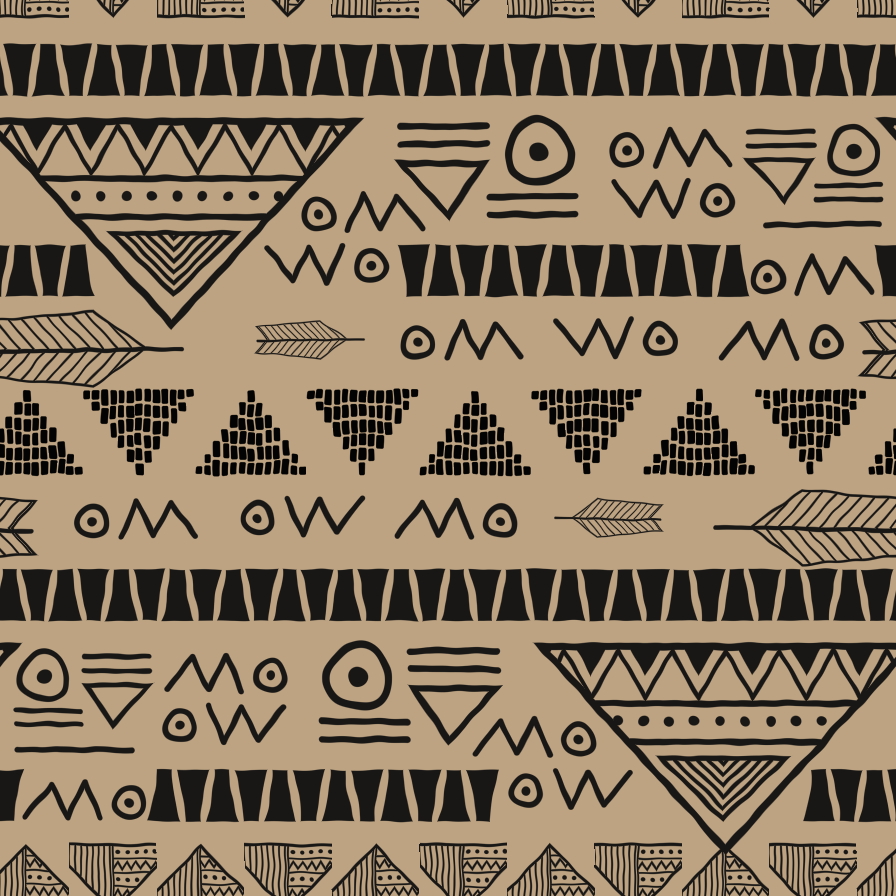
A Shadertoy shader for this pattern:

```glsl
// Seamless hand-inked tribal bands: triangles, feathers, rings and zigzags on tan.
const float TILE = 768.0;        // design units per canvas height
const vec3 PAPER = vec3(0.74, 0.64, 0.51);
const vec3 INK = vec3(0.095, 0.09, 0.085);
const vec3 DASH_INK = vec3(0.01);
const float PEN = 2.4;           // half width of a glyph stroke
const float WOBBLE = 1.7;        // hand tremor
const float TOOTH = 48.0;        // trapezoid pitch
const float DASH = 7.4;          // dash column pitch

float hash(vec2 p) { return fract(sin(dot(p, vec2(127.1, 311.7))) * 43758.5); }

float gradDot(vec2 cell, vec2 f) {
  float a = 6.2832 * hash(cell);
  return dot(vec2(cos(a), sin(a)), f);
}

float gradientNoise(vec2 p) {
  vec2 i = floor(p), f = p - i, u = f * f * (3.0 - 2.0 * f), e = vec2(1, 0);
  return mix(mix(gradDot(i, f), gradDot(i + e, f - e), u.x),
             mix(gradDot(i + e.yx, f - e.yx), gradDot(i + 1.0, f - 1.0), u.x), u.y);
}

// Offset from (x, y), wrapped across the tile
vec2 at(vec2 p, float x, float y) {
  vec2 d = p - vec2(x, y);
  return d - vec2(TILE * round(d.x / TILE), 0);
}

float segment(vec2 p, vec2 a, vec2 b) {
  vec2 d = b - a;
  return length(p - a - d * clamp(dot(p - a, d) / dot(d, d), 0.0, 1.0));
}

// Triangle hanging from y = 0, apex at y = h
float wedge(vec2 p, float w, float h) {
  return max(-p.y, (abs(p.x) - w * (1.0 - p.y / h)) * h / length(vec2(w, h)));
}

float ring(vec2 p, float r, float pen) {
  float l = length(p), rim = r * (1.0 + 0.06 * sin(3.0 * atan(p.y, p.x + 1e-4) + 0.6));
  return min(abs(l - rim) - pen, l - 0.32 * r);
}

float zigzag(vec2 p) {
  vec2 v[5] = vec2[5](vec2(-32, 15), vec2(-19, -16), vec2(-4, 14), vec2(10, -14), vec2(32, 14));
  float d = 1e3;
  for (int i = 0; i < 4; i++) d = min(d, segment(p, v[i], v[i + 1]));
  return d - PEN;
}

// Ring at g.xy with a zigzag on side g.z, inverted if g.w < 0
float glyphPair(vec2 p, vec4 g) {
  vec2 q = at(p, g.x, g.y);
  return min(ring(q, 12.4, PEN), zigzag((q - vec2(57.0 * g.z, -2)) * g.zw));
}

// Interlocked trapezoids, alternately wide at top and bottom
float teeth(vec2 q, float pitch, float count) {
  float t = clamp(q.y / 44.0, 0.0, 1.0), flare = 1.2 * pow(abs(2.0 * t - 1.0), 4.0);
  float a = abs(mod(q.x - 13.0 + pitch * 0.5, pitch) - pitch * 0.5);
  float d = min(a - mix(12.7, 5.0, t), pitch * 0.5 - a - mix(5.0, 12.7, t)) - flare;
  float x = q.x + 2.7 - 7.5 * t;
  return max(max(d, abs(q.y - 22.0) - 22.0), max(-x, x - count * pitch));
}

// Lines over a small triangle, ring over lines
float totem(vec2 q) {
  float d = abs(wedge(q - vec2(36.0 + 0.12 * (q.y - 32.0), 32), 35.0, 45.0));
  for (float i = 0.0; i < 2.0; i++) {
    d = min(d, segment(q, vec2(0, 16.0 * i), vec2(74, 15.0 * i)));
    d = min(d, segment(q, vec2(77, 61.0 + 15.0 * i), vec2(150, 60.0 + 16.0 * i)));
  }
  return min(d - 2.8, ring(q - vec2(119, 22), 26.5, 3.2));
}

float bigTriangle(vec2 q) {
  float body = wedge(q, 158.0, 174.0), a = abs(fract(q.x / 46.0) - 0.5) * 46.0;
  float d = max(abs(q.y - 44.0 + 1.75 * a) / 2.02 - 1.9, q.y - 49.0);
  d = min(d, wedge(vec2(a, q.y), 14.0, 25.0));
  d = min(d, min(abs(q.y - 49.0), abs(q.y - 82.0)) - 2.7);
  vec2 bead = vec2(mod(q.x + 5.9, 21.8) - 10.9, q.y - 64.0);
  d = min(d, max(length(bead) - 4.3, abs(q.x - 5.0) - 95.0));
  vec2 c = q - vec2(2, 96);
  float core = wedge(c, 53.0, 52.0);
  float hatch = abs(mod(abs(c.x) + c.y, 9.5) - 4.75) * 0.71 - 1.6;
  d = min(d, min(abs(core) - 2.1, max(hatch, core)));
  return min(max(d, body), abs(body) - 3.0);
}

// Shaft tip at the origin, vane trailing along +x
float feather(vec2 q) {
  float y = abs(q.y), barb = q.x - 0.9 * y;
  float vane = max(y - 38.8 + 0.09 * q.x, max(0.8 * y - 0.57 * (q.x - 30.0), (barb - 165.0) * 0.74));
  float d = max(abs(mod(barb, 12.0) - 6.0) * 0.74 - 0.9, vane);
  return min(min(d, abs(vane) - 1.1), segment(q, vec2(0), vec2(182, 3)) - 1.9);
}

// Border of alternating triangles: hatched left, beaded right
float border(vec2 p) {
  float k = round((p.x - 97.0) / 75.0);
  vec2 q = vec2(p.x - 97.0 - 75.0 * k, mod(k, 2.0) < 0.5 ? p.y - 724.0 : 782.0 - p.y);
  float body = wedge(q, 55.0, 57.0), r = mod(q.y, 12.0), x = mod(q.x, 8.0) - 4.0;
  float fill = mod(q.y, 24.0) < 12.0 ? length(vec2(x, r - 6.0)) - 1.9
                                     : abs(r - 3.0 - 1.5 * abs(x)) * 0.55 - 0.9;
  float d = q.x < 0.0 ? abs(mod(q.x, 5.0) - 2.5) - 0.8 : min(fill, min(r, 12.0 - r) - 0.8);
  return min(max(min(d, abs(q.x) - 0.8), body), abs(body) - 1.3);
}

// Triangles stacked from short vertical dashes
float dashes(vec2 p) {
  float k = floor((p.x - 71.0) / 96.0);
  vec2 q = vec2(p.x - 119.0 - 96.0 * k, mod(k, 2.0) < 0.5 ? p.y - 333.0 : 408.0 - p.y);
  float col = clamp(round(q.x / DASH), -6.0, 6.0), h = 75.0 - 11.0 * abs(col);
  float n = max(1.0, round(h / 13.0)), len = h / n;
  float row = clamp(floor(q.y / len), 0.0, n - 1.0), rnd = hash(vec2(col + 13.0 * k, row));
  vec2 c = vec2(col * DASH, (row + 0.5) * len) + (rnd - 0.5) * vec2(1, 1.6);
  vec2 e = abs(q - c) - vec2(1.1 + 0.7 * fract(rnd * 7.0), len * 0.5 - 2.5);
  return length(max(e, 0.0)) + min(max(e.x, e.y), 0.0) - 1.5;
}

void mainImage(out vec4 fragColor, in vec2 fragCoord) {
  float unit = TILE / iResolution.y, soft = 0.75 * unit;
  vec2 p = vec2(fragCoord.x, iResolution.y - fragCoord.y) * unit;
  p += WOBBLE * vec2(gradientNoise(p * 0.06), gradientNoise(p * 0.06 + 91.0));

  // Main block b and feather row r, each repeated lower as a mirrored glide
  bool low = p.y > 372.0;
  vec2 b = p.y > 480.0 ? vec2(769.0 - p.x, p.y - 450.0) : p;
  vec2 r = low ? vec2(787.0 - p.x, p.y - 153.0) : p;
  float d = border(p.y < 100.0 ? p + vec2(0, TILE) : p);
  d = min(d, teeth(b + vec2(4.0 * TOOTH - 4.0, -38), TOOTH, 99.0));
  d = min(d, teeth(at(b, 342.0, 210.0), 49.7, 6.0));
  d = min(d, teeth(at(b, 750.0, 210.0), TOOTH, 2.0));
  d = min(d, bigTriangle(at(b, 147.0, 104.0)));
  d = min(d, totem(at(b, 343.0, 108.0)));
  d = min(d, totem(at(b, 641.0, 113.0) / 0.76) * 0.76);
  d = min(d, segment(at(b, 705.0, 192.0), vec2(-49, 1), vec2(49, 0)) - PEN);
  d = min(d, feather(at(r, low ? 79.0 : 60.0, 299.0) * vec2(-1, 1) + vec2(95, 0)));
  d = min(d, feather(at(r, 312.0, 291.0) * vec2(-2, 2)) * 0.5);

  vec4 pairs[8] = vec4[8](vec4(537, 129, 1, 1), vec4(615, 172, -1, -1), vec4(273, 184, 1, 1),
    vec4(318, 228, -1, -1), vec4(658, 238, 1, 1),
    vec4(358, 294, 1, 1), vec4(566, 291, -1, -1), vec4(708, 294, -1, 1));
  for (int i = 0; i < 8; i++) d = min(d, glyphPair(i < 5 ? b : r, pairs[i]));

  vec3 color = mix(INK, PAPER, smoothstep(-soft, soft, d));
  color = mix(DASH_INK, color, smoothstep(-soft, soft, dashes(p)));
  fragColor = vec4(color, 1);
}
```
